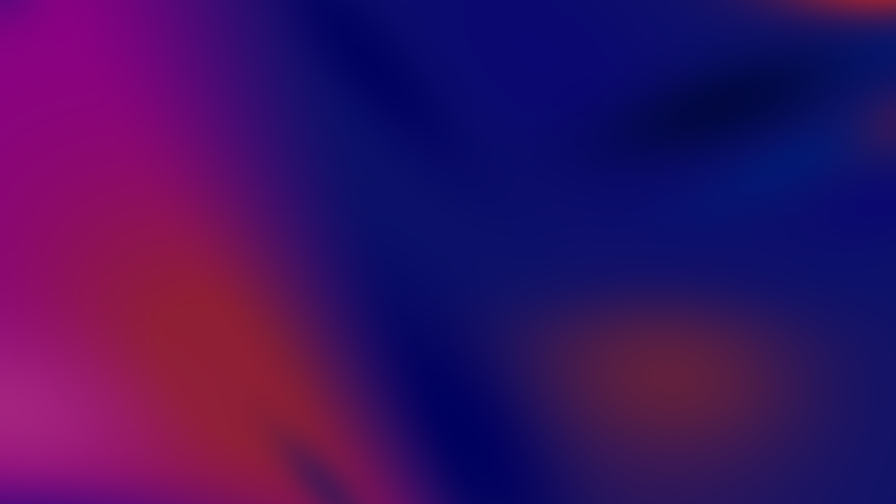
A Shadertoy shader for this background:

```glsl
#define SLATE vec3(0.05, 0.07, 0.41)
#define DEEP vec3(0.00, 0.00, 0.37)
#define INDIGO vec3(0.04, 0.02, 0.45)
#define AZURE vec3(0.00, 0.10, 0.46)
#define INK vec3(0.00, 0.03, 0.25)
#define MAGENTA vec3(0.54, 0.00, 0.52)
#define CRIMSON vec3(0.56, 0.12, 0.20)
#define ORCHID vec3(0.65, 0.15, 0.50)
#define VIOLET vec3(0.24, 0.04, 0.48)
#define PLUM vec3(0.21, 0.09, 0.34)
#define EMBER vec3(0.40, 0.13, 0.23)
#define SCARLET vec3(0.66, 0.14, 0.18)

// Soft elliptical spot, turned by an angle in radians
float glow(vec2 p, vec2 center, vec2 radii, float angle) {
    float c = cos(angle), s = sin(angle);
    vec2 q = mat2(c, -s, s, c) * (p - center) / radii;
    return exp(-dot(q, q));
}

// Blue field with diagonal folds
vec3 blueField(vec2 p) {
    vec3 color = SLATE;
    color = mix(color, INDIGO, 0.8 * glow(p, vec2(1.08, 0.88), vec2(0.45, 0.22), -0.75));
    color = mix(color, DEEP, 0.9 * glow(p, vec2(0.73, 0.88), vec2(0.28, 0.08), -0.85));
    color = mix(color, INDIGO, 0.7 * glow(p, vec2(1.74, 0.59), vec2(0.16, 0.08), 0.2));
    color = mix(color, AZURE, 0.8 * glow(p, vec2(1.58, 0.68), vec2(0.22, 0.06), 0.45));
    color = mix(color, AZURE, 0.6 * glow(p, vec2(1.75, 0.90), vec2(0.18, 0.06), 0.35));
    return mix(color, INK, 0.95 * glow(p, vec2(1.43, 0.79), vec2(0.25, 0.085), 0.32));
}

// Warm lights on the right, with the dark fold in front of the lower one
vec3 addRightLights(vec3 color, vec2 p) {
    float ceiling = 1.0 - smoothstep(0.30, 0.47, p.y);
    float plum = glow(p, vec2(1.30, 0.20), vec2(0.34, 0.38), 0.0);
    color = mix(color, PLUM, 0.95 * plum * ceiling);
    color = mix(color, EMBER, 0.9 * glow(p, vec2(1.33, 0.25), vec2(0.23, 0.14), -0.1));
    color = mix(color, DEEP, glow(p, vec2(0.92, 0.14), vec2(0.34, 0.13), -1.0));
    color = mix(color, PLUM, 0.9 * glow(p, vec2(1.80, 0.76), vec2(0.11, 0.07), 0.3));
    return mix(color, SCARLET, glow(p, vec2(1.76, 1.03), vec2(0.22, 0.065), 0.0));
}

// Magenta and red body on the left
vec3 warmBody(vec2 p) {
    vec3 color = mix(MAGENTA, VIOLET, 0.6 * glow(p, vec2(0.0, 1.03), vec2(0.08), 0.0));
    float red = glow(p, vec2(0.46, 0.26), vec2(0.44, 0.29), -0.75);
    color = mix(color, CRIMSON, min(1.0, 1.15 * red));
    color = mix(color, ORCHID, 0.9 * glow(p, vec2(0.0, 0.19), vec2(0.28, 0.15), -0.2));
    color = mix(color, VIOLET, 0.85 * glow(p, vec2(0.0, -0.03), vec2(0.42, 0.07), 0.0));
    return mix(color, PLUM, 0.75 * glow(p, vec2(0.65, 0.03), vec2(0.14, 0.045), -0.85));
}

void mainImage(out vec4 fragColor, in vec2 fragCoord) {
    vec2 p = fragCoord / iResolution.xy * vec2(16.0 / 9.0, 1.0);
    vec3 color = addRightLights(blueField(p), p);

    // Curved border, softer towards the top
    float border = 0.82 - 0.60 * p.y + 0.16 * p.y * p.y;
    float softness = mix(0.14, 0.30, p.y);
    float warm = 1.0 - smoothstep(border - softness, border + softness, p.x);
    color = mix(color, warmBody(p), warm);

    fragColor = vec4(color, 1.0);
}
```
